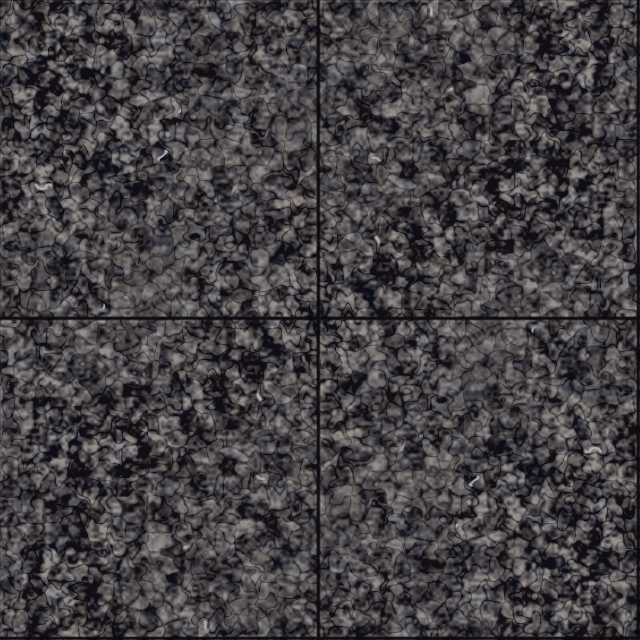
Write a WebGL 1 fragment shader that draws this texture.

```glsl
precision highp float;
// Four polished dark granite tiles, two by two, with thin black seams.

uniform vec2 u_resolution;

#define TILE 0.5
#define SEAM_CENTER vec2(0.4974, 0.5026)
#define SEAM_HALF_WIDTH 0.0019
#define CRYSTALS 43.0
#define GRAIN 105.0
#define CONTRAST 1.3
#define SPECK_CHANCE 0.012
#define DARK_STONE vec3(0.10, 0.09, 0.115)
#define LIGHT_STONE vec3(0.50, 0.48, 0.475)
#define SEAM_COLOR vec3(0.045, 0.04, 0.055)

float hash(vec2 p) {
  return fract(sin(dot(p, vec2(127.1, 311.7))) * 43758.5453);
}

vec2 hash2(vec2 p) {
  return vec2(hash(p), hash(p + 57.3));
}

float noise(vec2 p) {
  vec2 cell = floor(p);
  vec2 f = fract(p);
  f = f * f * (3.0 - 2.0 * f);
  float low = mix(hash(cell), hash(cell + vec2(1.0, 0.0)), f.x);
  float high = mix(hash(cell + vec2(0.0, 1.0)), hash(cell + vec2(1.0, 1.0)), f.x);
  return mix(low, high, f.y);
}

// Cellular crystals: x = nearest distance, y = gap to the border, z = cell tone
vec3 crystals(vec2 p) {
  vec2 cell = floor(p);
  float nearest = 8.0;
  float second = 8.0;
  float tone = 0.0;
  for (int j = -1; j <= 1; j++) {
    for (int i = -1; i <= 1; i++) {
      vec2 id = cell + vec2(float(i), float(j));
      float d = length(id + hash2(id) - p);
      if (d < nearest) {
        second = nearest;
        nearest = d;
        tone = hash(id + 19.7);
      } else {
        second = min(second, d);
      }
    }
  }
  return vec3(nearest, second - nearest, tone);
}

vec3 granite(vec2 p) {
  // Ragged crystal outlines
  vec2 warp = vec2(noise(p * 75.0), noise(p * 75.0 + 31.0)) - 0.5;
  vec3 crystal = crystals(p * CRYSTALS + warp * 1.1);

  float cloud = noise(p * 7.0 + 5.0) * 0.6 + noise(p * 15.0) * 0.4 - 0.5;
  float mottle = noise(p * 56.0 + 11.0) - 0.5;
  float grain = noise(p * GRAIN) * 0.55 + noise(p * GRAIN * 1.9 + 3.0) * 0.45 - 0.5;

  // Dark gaps, pale faces, fine mineral grain
  float face = smoothstep(0.0, 0.35, crystal.y) - 0.62;
  float shade = face * 0.36 + (crystal.z - 0.5) * 0.32 + mottle * 0.5 + grain * 1.05;
  shade *= CONTRAST * (1.0 - 0.7 * cloud);
  float tone = clamp(0.43 + shade + cloud * 0.22, -0.1, 1.2);
  vec3 color = mix(DARK_STONE, LIGHT_STONE, tone);

  // Slight warm and cool minerals
  color += vec3(0.012, 0.0, -0.012) * (noise(p * 48.0 + 71.0) - 0.5) * 2.0;

  // Rare bright flecks
  float fleck = step(1.0 - SPECK_CHANCE, crystal.z);
  fleck *= 1.0 - smoothstep(0.08, 0.28, crystal.x);
  return mix(color, vec3(0.76, 0.74, 0.74), fleck * 0.8);
}

void main() {
  vec2 p = gl_FragCoord.xy / u_resolution;
  float pixel = 1.0 / min(u_resolution.x, u_resolution.y);
  vec2 q = p - SEAM_CENTER;

  // Two slabs, each repeated diagonally after a half turn
  vec2 slab = q.y < 0.0 ? -q : q;
  slab += slab.x < 0.0 ? vec2(3.7, 1.3) : vec2(0.9, 2.1);
  vec3 color = granite(slab);

  // Signed offsets from the nearest seam
  vec2 offset = mod(q + TILE * 0.5, TILE) - TILE * 0.5;
  vec2 away = abs(offset);
  float seam = min(away.x, away.y);

  // Thin lit bevel to the right of and below each seam
  vec2 lit = vec2(offset.x, -offset.y);
  vec2 bevel = smoothstep(vec2(0.002), vec2(0.004), lit)
             * (1.0 - smoothstep(vec2(0.004), vec2(0.0075), lit));
  color += 0.045 * max(bevel.x, bevel.y);

  // Soft shadow and black joint
  color *= 1.0 - 0.35 * (1.0 - smoothstep(SEAM_HALF_WIDTH, 0.0048, seam));
  float joint = 1.0 - smoothstep(SEAM_HALF_WIDTH - pixel * 0.5, SEAM_HALF_WIDTH + pixel * 0.5, seam);
  color = mix(color, SEAM_COLOR, joint * 0.92);

  gl_FragColor = vec4(color, 1.0);
}
```
